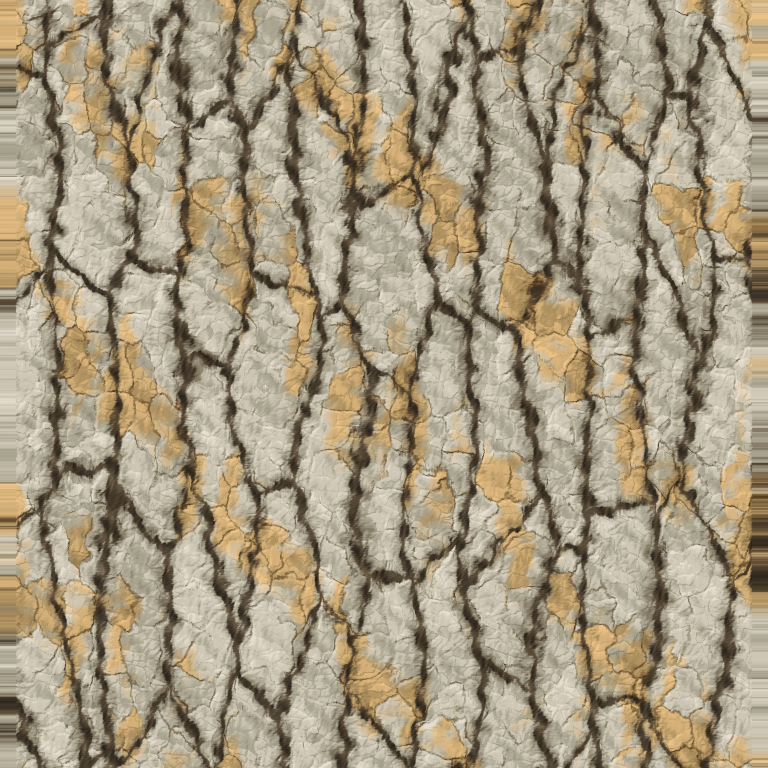
Give the GLSL for this texture, as a Shadertoy shader.

```glsl
vec2 hash2(vec2 c) {
    vec3 q = fract(c.xyx * vec3(.1031, .1030, .0973));
    q += dot(q, q.yzx + 33.33);
    return fract((q.xx + q.yz) * q.zy);
}

// Layered sines, each bent by the sum of the coarser ones
vec2 sway(vec2 p) {
    vec2 sum = vec2(0);
    float amp = 1.;
    for (int i = 0; i < 5; i++) {
        p = mat2(1.5, 1.1, -1.1, 1.5) * p + 1.7;
        sum += amp * sin(p.yx + 1.6 * sum.yx);
        amp *= .6;
    }
    return sum;
}

// Cellular noise: x = distance to border, yz = random values of the cell.
// A small "thin" narrows the borders that run sideways.
vec3 cells(vec2 p, vec2 jitter, float thin) {
    vec2 base = floor(p), f = p - base, nearest = vec2(0), id = vec2(0);
    float best = 9., border = 9.;
    for (int j = -1; j <= 1; j++)
    for (int i = -1; i <= 1; i++) {
        vec2 c = vec2(i, j);
        vec2 r = c + .5 + jitter * (hash2(base + c) - .5) - f;
        if (dot(r, r) < best) {
            best = dot(r, r);
            nearest = r;
            id = base + c;
        }
    }
    for (int j = -1; j <= 1; j++)
    for (int i = -1; i <= 1; i++) {
        vec2 c = vec2(i, j);
        vec2 r = c + .5 + jitter * (hash2(base + c) - .5) - f;
        vec2 gap = r - nearest;
        if (dot(gap, gap) > 1e-4) {
            vec2 n = normalize(gap);
            border = min(border, dot(.5 * (nearest + r), n) / mix(thin, 1., n.x * n.x));
        }
    }
    return vec3(border, hash2(id + 71.));
}

// Tall plates carry flakes, flakes carry chips; returns the relief height
float bark(vec2 p, out vec3 plate, out vec3 flake, out vec3 chip) {
    vec2 q = p + .007 * sway(p * 12.) + .0022 * sway(p * 75.);
    plate = cells(q * vec2(13, 3.4) + 40., vec2(.5, .9), .2);
    flake = cells(q * vec2(24, 17) + 90., vec2(.95), .6);
    chip = cells(q * vec2(58, 72) + 150., vec2(.95), 1.);
    return .5 * smoothstep(0., .35, plate.x)
         + .24 * flake.y * smoothstep(0., .12, flake.x)
         + .16 * chip.y * smoothstep(0., .2, chip.x);
}

void mainImage(out vec4 fragColor, in vec2 fragCoord) {
    vec2 p = fragCoord / iResolution.y;
    // The side margins smear the outermost bark into streaks
    p.x = clamp(p.x, .02, iResolution.x / iResolution.y - .02);

    vec3 plate, flake, chip, a, b, c;
    float height = bark(p, plate, flake, chip);
    float slope = height - bark(p + vec2(-.0015, .0025), a, b, c);
    float grain = sway(p * vec2(120, 100)).x;
    float drift = sway(p * vec2(18, 12) + 5.).x;

    // Tone: lit flakes, rough grey flanks and broken cracks
    float tone = .79 + .9 * slope + .08 * grain
               + .22 * (flake.y - .5) + .18 * (chip.y - .5);
    tone -= .27 * (1. - smoothstep(.05, .27, plate.x + .03 * drift));
    tone -= .34 * (1. - smoothstep(.01, .07, flake.x)) * smoothstep(-.6, .8, drift + grain);
    tone -= .13 * (1. - smoothstep(.0, .12, chip.x)) * smoothstep(-.3, 1., grain);

    vec3 shadow = vec3(.33, .27, .19), shade = vec3(.51, .47, .39);
    vec3 grey = vec3(.67, .65, .57), pale = vec3(.81, .78, .71);
    vec3 color = mix(shadow, shade, smoothstep(.08, .38, tone));
    color = mix(color, grey, smoothstep(.36, .64, tone));
    color = mix(color, pale, smoothstep(.62, .86, tone));
    color = mix(color, vec3(.9, .87, .81), smoothstep(.86, 1.15, tone));

    // Ochre where the outer flakes have fallen off
    float ochre = smoothstep(.65, 1.15, .5 * drift + .9 * flake.z + .06 * grain);
    color *= mix(vec3(1), vec3(1.03, .86, .6), .85 * ochre);

    // Dark furrows between the plates
    float furrow = 1. - smoothstep(.025, .1, plate.x + .02 * grain + .015 * drift);
    color = mix(color, vec3(.27, .22, .16) * (1. + .25 * grain), .9 * furrow);

    fragColor = vec4(color, 1);
}
```
